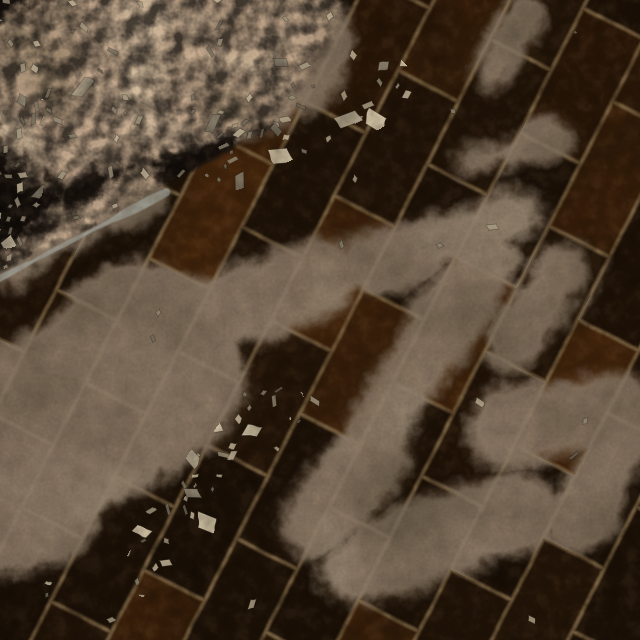
Write a WebGL 2 fragment shader that draws this texture.

```glsl
#version 300 es
precision highp float;
// Slanted running-bond floor of dark glazed tiles with pale joints, half buried in dust.
// Drifts are noise-warped capsules; a rough rubble bank fills the upper left corner,
// and hashed shards gather along two debris trails.
#define TILE_W 0.1068
#define TILE_L 0.2188
#define JOINT 0.0032
#define TILT vec2(0.891, 0.454)
#define BOND_ORIGIN vec2(0.604, -0.035)
#define DUST_SOFT 0.017
#define DUST_WARP 0.045
#define DUST_MID vec3(0.49, 0.42, 0.35)
#define DUST_DARK vec3(0.38, 0.33, 0.26)
#define DUST_PALE vec3(0.57, 0.51, 0.43)
#define GLAZE vec3(0.105, 0.062, 0.022)
#define RUST vec3(0.25, 0.135, 0.04)

uniform vec2 u_resolution;
out vec4 fragColor;

// Drift spines as start.xy, end.xy, with their radii
const vec4 SPINE[12] = vec4[12](
  vec4(.02, .27, .23, .43), vec4(.30, .50, .50, .56), vec4(.58, .585, .80, .66),
  vec4(.76, .60, .50, .18), vec4(.87, .58, .81, .47), vec4(.79, .33, .95, .36),
  vec4(.55, .11, .81, .20), vec4(.90, .19, .97, .32), vec4(.74, .745, .85, .785),
  vec4(.77, .885, .82, .98), vec4(.10, .86, .40, .94), vec4(.02, .57, .22, .71));
const float RADIUS[12] = float[12](
  .158, .068, .05, .058, .048, .062, .058, .042, .026, .034, .14, .03);

vec2 hash2(vec2 p) {
  vec3 q = fract(p.xyx * vec3(.1031, .1030, .0973));
  q += dot(q, q.yzx + 33.33);
  return fract((q.xx + q.yz) * q.zy);
}

float gradAt(vec2 cell, vec2 offset) {
  return dot(hash2(cell) * 2. - 1., offset);
}

float noise(vec2 p) {
  vec2 i = floor(p), f = p - i, s = f * f * f * (f * (f * 6. - 15.) + 10.);
  vec2 e = vec2(1, 0);
  return mix(mix(gradAt(i, f), gradAt(i + e, f - e), s.x),
             mix(gradAt(i + e.yx, f - e.yx), gradAt(i + 1., f - 1.), s.x), s.y);
}

float fbm(vec2 p) {
  float sum = 0., amp = 1.;
  for (int i = 0; i < 4; i++) {
    sum += amp * noise(p);
    p = mat2(1.6, 1.2, -1.2, 1.6) * p + 17.3;
    amp *= .5;
  }
  return sum;
}

float segment(vec2 p, vec2 a, vec2 b) {
  vec2 ab = b - a;
  return length(p - a - ab * clamp(dot(p - a, ab) / dot(ab, ab), 0., 1.));
}

// Distance to the nearest joint, then the tile id
vec3 bond(vec2 q) {
  q -= BOND_ORIGIN;
  float col = floor(q.x / TILE_W);
  float along = q.y / TILE_L + .5 * mod(col, 2.);
  vec2 f = vec2(q.x - col * TILE_W, fract(along) * TILE_L);
  vec2 edge = min(f, vec2(TILE_W, TILE_L) - f);
  return vec3(min(edge.x, edge.y), col, floor(along));
}

// Shards in a jittered grid: coverage and brightness
vec2 shards(vec2 p, float cell, float density, float px) {
  vec2 result = vec2(0), home = floor(p / cell);
  for (int k = 0; k < 9; k++) {
    vec2 id = home + vec2(k % 3 - 1, k / 3 - 1);
    vec2 h = hash2(id + 31.), g = hash2(id + 87.);
    vec2 d = p - (id + .2 + .6 * h) * cell;
    float a = 6.283 * g.x;
    d = mat2(cos(a), sin(a), -sin(a), cos(a)) * d;
    d.x += .35 * d.y + .12 * cell * noise(p / cell * 3.);
    vec2 box = abs(d) - cell * vec2(.12 + .3 * h.y, .1 + .14 * g.y);
    float cover = smoothstep(px, -px, max(box.x, box.y)) * step(hash2(id + 5.).x, density);
    result = mix(result, vec2(1, .45 + .5 * g.y + 4. * d.y), cover);
  }
  return result;
}

void main() {
  vec2 p = gl_FragCoord.xy / u_resolution;
  float px = 1. / min(u_resolution.x, u_resolution.y);
  vec2 d = p - vec2(0, 1);
  vec2 q = vec2(dot(d, TILT * vec2(1, -1)), dot(d, TILT.yx));
  float broad = fbm(p * 7.), fine = fbm(p * 38.), grain = noise(p * 190.);

  // Tiles and joints
  vec3 tile = bond(q + .0015 * noise(p * 20.));
  vec2 tone = hash2(tile.yz + 11.);
  vec3 color = mix(GLAZE, RUST, smoothstep(.6, 1., tone.x) * (.75 + .5 * broad));
  color *= .85 + .3 * tone.y + .25 * fine;
  float joint = smoothstep(JOINT + .0015 + px, JOINT - .0015 - px, tile.x);
  color = mix(color, DUST_MID * vec3(.95, .9, .72), joint * clamp(.72 + .5 * fine, 0., 1.));

  // Rubble bank above a slanted ledge
  float above = dot(p - vec2(0, .57), vec2(-.474, .88));
  float rubble = smoothstep(-.004, .008, above + .012 * fine)
               * smoothstep(.5, .46, q.x + .03 * broad);
  color = mix(color, vec3(.07, .05, .035) * (1. + fine), rubble);

  // Dust drifts, cut open along the lower debris trail
  float drift = 1.;
  for (int i = 0; i < 12; i++)
    drift = min(drift, segment(p, SPINE[i].xy, SPINE[i].zw) - RADIUS[i]);
  float trail = segment(p, vec2(.41, .36), vec2(.24, .12));
  float spill = min(segment(p, vec2(.36, .75), vec2(.61, .88)),
                    segment(p, vec2(.01, .64), vec2(.05, .82)));
  drift = max(drift, .038 - trail) + DUST_WARP * (.7 * broad + .35 * fine * (1. + rubble));
  drift += .02 * (tone.y - .5) * (1. - rubble);
  float dust = smoothstep(DUST_SOFT, -DUST_SOFT, drift);
  vec3 powder = mix(DUST_MID, broad > 0. ? DUST_PALE : DUST_DARK, min(abs(broad) * 1.3, 1.));
  powder *= 1. + .1 * fine + .07 * grain;
  powder = mix(powder, DUST_PALE, joint * .3 * (1. - rubble));
  float relief = fbm(p * 24. + vec2(-.22, .22)) - fbm(p * 24.);
  powder *= 1. + rubble * clamp(1.3 * relief, -.5, .5);
  color = mix(color, powder, max(dust * .97, .07 * smoothstep(-.1, .5, fine)));

  // Worn pale ledge
  float ledge = segment(p, vec2(-.02, .555), vec2(.26, .70)) + .006 * broad;
  color = mix(color, vec3(.62, .63, .6), smoothstep(.007, .003, ledge) * (.65 + .4 * fine));

  // Shards, coarse and small
  float near = min(trail, spill);
  float density = .55 * smoothstep(.075, .01, near) + .12 * rubble;
  vec2 coarse = shards(p, .052, density * .7, px);
  vec2 small = shards(p, .021, density * .75 + .012, px);
  color = mix(color, vec3(.8, .74, .62) * small.y, small.x * .85);
  color = mix(color, vec3(.86, .8, .68) * coarse.y * (1. + .3 * fine), coarse.x * .9);

  fragColor = vec4(clamp(color, 0., 1.), 1);
}
```
